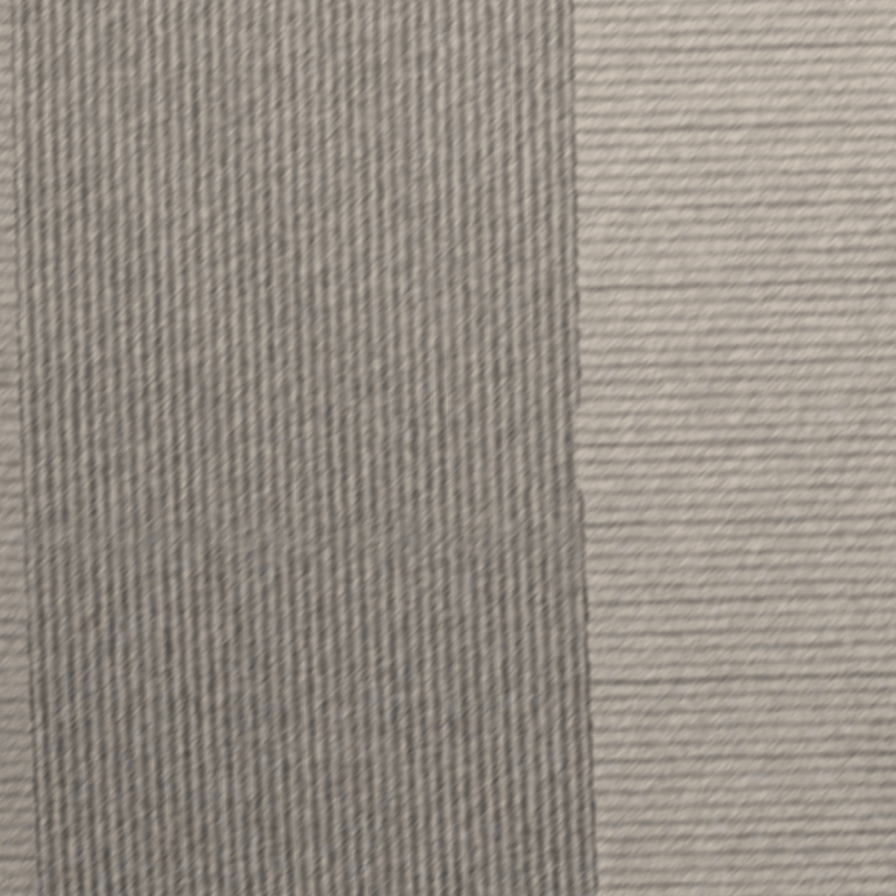
Write a WebGL 1 fragment shader that draws this texture.

```glsl
precision highp float;

uniform vec2 u_resolution;

#define WALE_COUNT 40.0
#define ROW_PITCH 0.0176
#define ROW_START 0.0586
#define ROW_TILT 0.03
#define WALE_DEPTH 0.165
#define ROW_DEPTH 0.115
#define FIBRE_AMOUNT 0.19
#define EDGE_SOFT 0.004
#define SHADE_TINT vec3(1.05, 0.995, 0.932)

const float TAU = 6.28318;

float hash(vec2 p) {
  return fract(sin(dot(p, vec2(12.9898, 78.233))) * 43758.5453);
}

float noise(vec2 p) {
  vec2 cell = floor(p);
  vec2 f = fract(p);
  f = f * f * (3.0 - 2.0 * f);
  float low = mix(hash(cell), hash(cell + vec2(1.0, 0.0)), f.x);
  float high = mix(hash(cell + vec2(0.0, 1.0)), hash(cell + vec2(1.0, 1.0)), f.x);
  return mix(low, high, f.y);
}

// Twill fibres stretched along the rising diagonal, centred on zero
float fibres(vec2 p) {
  vec2 q = vec2(p.x + p.y, p.y - p.x) * 0.7071;
  float coarse = noise(q * vec2(85.0, 210.0) + 40.0);
  float fine = noise(q * vec2(130.0, 340.0) + 90.0);
  return 0.5 * coarse + 0.5 * fine - 0.5;
}

// Soft vertical wales; valleys lie at whole values of wale
float verticalRibs(float wale, vec2 p, float down) {
  float wobble = 0.12 * (noise(p * vec2(90.0, 70.0)) - 0.5);
  float ridge = -cos(TAU * (wale + wobble));
  float worn = 1.0 - 0.4 * exp(-pow((down - 0.6) / 0.025, 2.0));
  float strength = 0.75 + 0.5 * noise(vec2(floor(wale + 0.5) * 3.7, down * 9.0));
  return 0.5 * WALE_DEPTH * ridge * strength * worn;
}

// Horizontal rows with narrow valleys, every fifth one deeper
float horizontalRibs(vec2 p, float down) {
  float row = (down - ROW_START + ROW_TILT * (p.x - 0.65)) / ROW_PITCH;
  row += 0.14 * (noise(p * vec2(45.0, 90.0) + 17.0) - 0.5);
  float index = floor(row + 0.5);
  float valley = pow(0.5 + 0.5 * cos(TAU * row), 1.6);
  float deep = 1.0 - step(0.5, mod(index, 5.0));
  float strength = 0.7 + 0.5 * noise(vec2(p.x * 12.0, index * 5.3)) + 0.35 * deep;
  return ROW_DEPTH * (0.4 - valley * strength);
}

void main() {
  vec2 p = gl_FragCoord.xy / u_resolution;
  float down = 1.0 - p.y;

  // Slightly bowed panel borders, with a small step in the right one
  float leftEdge = 0.012 + 0.014 * down + 0.018 * down * down;
  float rightEdge = 0.640 + 0.012 * down + 0.016 * down * down;
  float notch = smoothstep(0.445, 0.465, down) - smoothstep(0.540, 0.560, down);
  float fray = 0.004 * (noise(vec2(down * 110.0, 3.0)) - 0.5);
  float seam = rightEdge + fray - 0.007 * notch;

  float wale = (p.x - leftEdge) / (rightEdge - leftEdge) * WALE_COUNT;
  float insideLeft = smoothstep(-EDGE_SOFT, EDGE_SOFT, p.x - leftEdge - fray);
  float insideRight = smoothstep(-EDGE_SOFT, EDGE_SOFT, seam - p.x);
  float panel = insideLeft * insideRight;

  // Dark panel
  float dark = mix(0.555, 0.475, smoothstep(0.0, 0.95, down));
  dark += 0.025 * smoothstep(0.0, 0.6, p.x) - 0.01;
  dark += verticalRibs(wale, p, down);
  dark -= 0.04 * exp(-pow((p.x - seam + 0.004) / 0.004, 2.0));

  // Light panels on both sides
  float light = mix(0.675, 0.605, smoothstep(0.0, 1.0, down));
  float leftStrip = 1.0 - step(0.3, p.x);
  light -= 0.065 * leftStrip;
  light += horizontalRibs(p, down) * (1.0 - 0.3 * leftStrip);
  light += 0.018 * exp(-pow((p.x - seam - 0.006) / 0.005, 2.0));

  // Yarn texture and broad mottling
  float shade = mix(light, dark, panel);
  shade += FIBRE_AMOUNT * fibres(p) * mix(0.75, 1.0, panel);
  shade += 0.016 * (noise(p * 14.0 + 5.0) - 0.5);

  // Warm cloth with cool flecks, more of them low down
  vec3 colour = shade * SHADE_TINT;
  float fleck = smoothstep(0.68, 0.95, noise(p * vec2(110.0, 90.0) + 61.0));
  colour += fleck * (0.3 + 0.7 * down) * vec3(-0.004, 0.005, 0.022);

  gl_FragColor = vec4(clamp(colour, 0.0, 1.0), 1.0);
}
```
